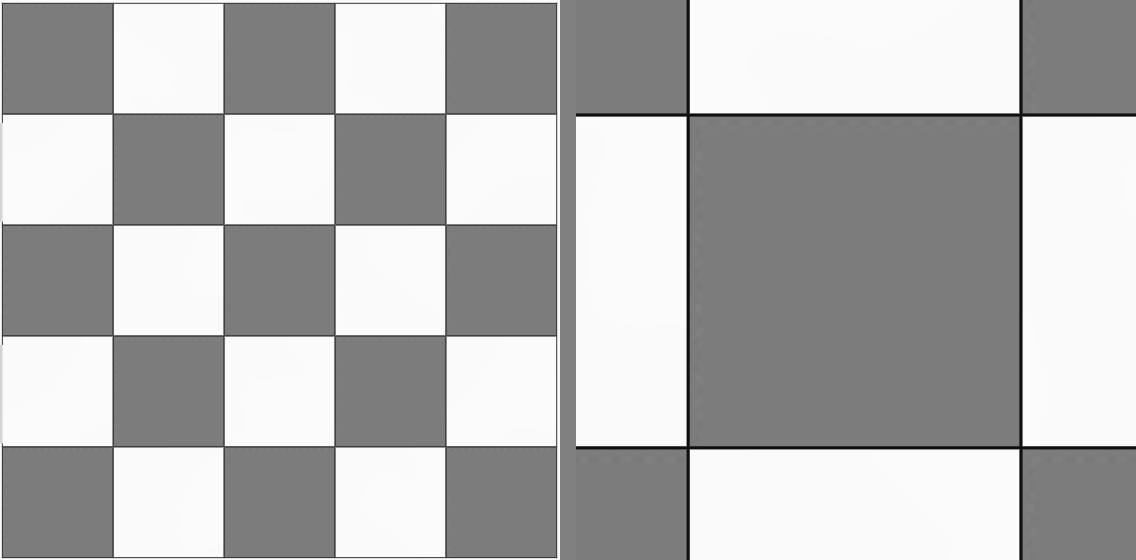
Left, the full canvas; right, a detail of the centre.
Reproduce this pattern procedurally as a Shadertoy shader.

```glsl
// A five by five checkerboard of grey and near-white squares with thin dark rules.
// Folded coordinates give the squares and rules; layered sines add faint tonal
// drift and speckle, and the left rule fades to pale grey beside white squares.

const float PITCH = 0.1981;
const float MARGIN = 0.0039;

// Coverage of a shape from its signed distance, negative inside.
float coverage(float dist, float px) {
    return clamp(0.5 - dist / px, 0.0, 1.0);
}

// Soft checker: 1 on squares whose column and row have equal parity.
float checker(vec2 grid, float px) {
    vec2 fold = abs(fract(grid * 0.5 + 0.25) - 0.5) - 0.25;
    vec2 side = clamp(fold * 4.0 * PITCH / px, -1.0, 1.0);
    return 0.5 + 0.5 * side.x * side.y;
}

// Slow drift from layered sines, about -1 to 1.
float drift(vec2 p) {
    return 0.6 * sin(p.x * 2.3 + 1.7 * sin(p.y * 1.9))
         + 0.4 * sin(p.y * 4.1 + 1.3 * sin(p.x * 3.7));
}

void mainImage(out vec4 fragColor, in vec2 fragCoord) {
    vec2 uv = fragCoord / iResolution.xy;
    float px = 1.0 / min(iResolution.x, iResolution.y);
    vec2 grid = (uv - MARGIN) / PITCH;
    vec2 local = fract(grid);

    // Board extent
    vec2 outside = (abs(grid - 2.5) - 2.5) * PITCH;
    float boardDist = max(outside.x, outside.y);
    float board = coverage(boardDist, px);

    // Squares, with slight unevenness in the white
    float grey = checker(grid, px) * board;
    float white = 0.982 + 0.003 * drift(grid * 1.4) * board;

    // Faint speckle just inside the top and left of grey squares
    float inset = min(local.x, 1.0 - local.y);
    float band = smoothstep(0.012, 0.025, inset) * (1.0 - smoothstep(0.03, 0.05, inset));
    float speckle = sin(grid.x * 97.0 + 2.0 * sin(grid.y * 31.0)) * sin(grid.y * 89.0);
    float tone = mix(white, 0.488 + 0.02 * band * speckle, grey);

    // Pale stretch of the left rule, leaving short dark stubs at the corners
    float whiteRow = step(1.0, mod(floor(grid.y), 2.0)) * step(0.0, grid.y) * step(grid.y, 5.0);
    float stretch = coverage((abs(local.y - 0.475) - 0.445) * PITCH, px) * whiteRow;
    float pale = stretch * coverage(abs(uv.x - 0.0018) - 0.0014, px);
    float leftFade = stretch * step(grid.x, 0.5);

    // Dark rules, clipped to the board
    vec2 ruleDist = abs(grid - clamp(round(grid), 0.0, 5.0)) * PITCH - 0.00095;
    float upright = coverage(ruleDist.x, px) * (1.0 - leftFade);
    float level = coverage(ruleDist.y, px);
    float rules = max(upright, level) * coverage(boardDist - 0.00095, px);

    tone = mix(tone, 0.79, pale);
    tone = mix(tone, 0.06, rules);
    fragColor = vec4(vec3(tone), 1.0);
}
```
